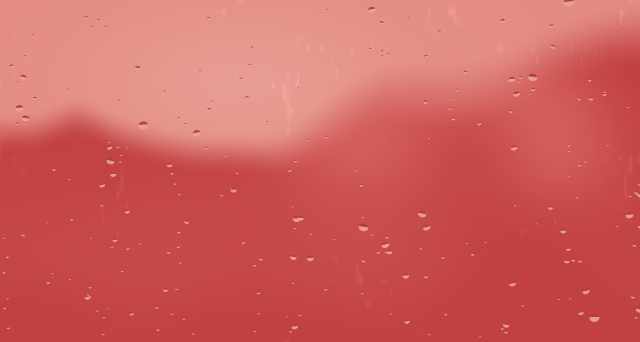
This texture is drawn by a WebGL 1 fragment shader. Its source:

```glsl
precision highp float;
uniform vec2 u_resolution;

vec3 hash3(vec2 p) {
  vec3 q = fract(p.xyx * vec3(0.1031, 0.1030, 0.0973));
  q += dot(q, q.yzx + 33.33);
  return fract((q.xxy + q.yzz) * q.zyx);
}

float noise(vec2 p) {
  vec2 i = floor(p), f = fract(p);
  f = f * f * (3.0 - 2.0 * f);
  return mix(mix(hash3(i).x, hash3(i + vec2(1, 0)).x, f.x),
             mix(hash3(i + vec2(0, 1)).x, hash3(i + vec2(1, 1)).x, f.x), f.y);
}

float glow(vec2 p, vec2 center, vec2 size) {
  vec2 d = (p - center) / size;
  return exp(-dot(d, d));
}

// Height of the blurred border between pale sky and red ground
float horizon(float x) {
  return 0.55 + 0.17 * smoothstep(0.42, 0.62, x) + 0.17 * smoothstep(0.68, 1.0, x)
       + 0.06 * (1.0 - smoothstep(0.15, 0.33, x))
       + 0.05 * exp(-pow(abs(x - 0.12) / 0.05, 2.0));
}

vec3 backdrop(vec2 uv) {
  float haze = 0.85 * glow(uv, vec2(0.87, 0.57), vec2(0.10, 0.17))
             + 0.80 * glow(uv, vec2(0.56, 0.60), vec2(0.13, 0.17))
             + 0.60 * glow(uv, vec2(0.76, 0.73), vec2(0.16, 0.10))
             + 0.30 * glow(uv, vec2(0.45, 0.28), vec2(0.35, 0.22));
  haze += 0.25 * (noise(uv * vec2(5.0, 4.0)) - 0.4);
  vec3 ground = mix(vec3(0.755, 0.25, 0.255), vec3(0.835, 0.38, 0.37), clamp(haze, 0.0, 1.0));
  vec3 sky = mix(vec3(0.89, 0.55, 0.515), vec3(0.91, 0.61, 0.575),
                 glow(uv, vec2(0.38, 0.76), vec2(0.24, 0.22)));
  float blur = mix(0.065, 0.11, smoothstep(0.38, 0.55, uv.x));
  float edge = uv.y - horizon(uv.x) + 0.02 * (noise(uv * vec2(9.0, 5.0)) - 0.5);
  return mix(ground, sky, smoothstep(-blur, blur, edge));
}

// A bead: dark cap above, pale inverted sky below
vec3 bead(vec3 color, vec2 q, float radius, float tilt) {
  float soft = 0.6 / u_resolution.y;
  q.x += q.y * (tilt - 0.5) * 0.5;
  float body = length(q * vec2(0.88, 1.08)) - radius;
  float seam = q.y - 0.18 * radius + (tilt - 0.5) * 0.6 * q.x;
  vec3 inside = mix(vec3(0.92, 0.63, 0.58), vec3(0.70, 0.235, 0.24),
                    smoothstep(-soft, soft, seam));
  return mix(color, inside, 0.92 * (1.0 - smoothstep(-soft, soft, body)));
}

// Lone beads, one at most per cell
vec3 scatter(vec3 color, vec2 p, float cell, float size, float density) {
  vec2 id = floor(p / cell);
  vec3 place = hash3(id + cell * 900.0);
  vec3 kind = hash3(id + cell * 500.0 + 71.0);
  if (kind.x > density) return color;
  vec2 center = (id + 0.15 + 0.7 * place.xy) * cell;
  return bead(color, p - center, size * mix(0.55, 1.0, kind.y * kind.y), kind.z);
}

// Loose vertical strings of beads
vec3 trails(vec3 color, vec2 p) {
  const float cell = 0.2;
  vec2 id = floor(p / cell);
  vec3 trail = hash3(id + 17.0);
  float sparse = step(horizon(id.x * cell / 1.87), id.y * cell);
  if (trail.x > 0.7 - 0.35 * sparse) return color;
  for (int i = 0; i < 7; i++) {
    float k = float(i);
    vec3 place = hash3(id * 7.0 + vec2(k * 3.0 + 5.0, k * 11.0));
    vec3 kind = hash3(id * 5.0 + vec2(k * 13.0, k + 43.0));
    if (kind.x > 0.25 + 0.6 * trail.z) continue;
    vec2 center = vec2(0.25 + 0.5 * trail.y + 0.32 * (place.x - 0.5),
                       0.1 + 0.8 * place.y);
    float radius = mix(0.0032, 0.0105, kind.y * kind.y * kind.y);
    color = bead(color, p - (id + center) * cell, radius, kind.z);
  }
  return color;
}

void main() {
  vec2 uv = gl_FragCoord.xy / u_resolution;
  vec2 p = gl_FragCoord.xy / u_resolution.y;
  vec3 color = backdrop(uv);

  // Faint dried smears on the glass
  float smear = smoothstep(0.72, 0.95, noise(p * vec2(70.0, 28.0)))
              * smoothstep(0.65, 0.9, noise(p * 6.0 + 31.0));
  color += 0.04 * smear;

  color = scatter(color, p, 0.055, 0.0042, 0.13);
  color = scatter(color, p, 0.11, 0.0075, 0.22);
  color = scatter(color, p, 0.23, 0.0145, 0.24);
  color = trails(color, p);
  gl_FragColor = vec4(color, 1.0);
}
```
